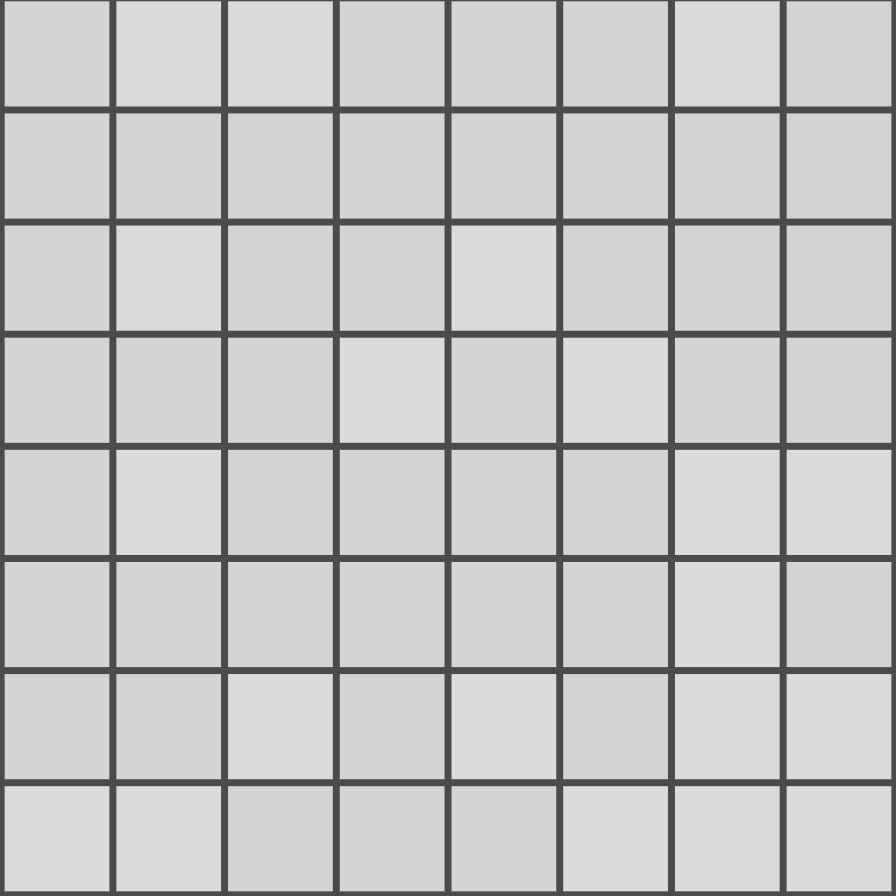
Write a WebGL 2 fragment shader that draws this pattern.

```glsl
#version 300 es
precision highp float;
// Square pale grey tiles in two close shades, parted by dark grey grout lines.

#define GRID_PITCH vec2(0.12468, 0.12514) // spacing of the grout lines
#define GRID_ORIGIN vec2(0.0013, 0.0013)  // centre of the first grout lines
#define GROUT_WIDTH 0.0078
#define LIGHT_SHARE 0.39                  // fraction of tiles in the lighter shade
#define TILE_LIGHT vec3(0.859)
#define TILE_DARK vec3(0.831)
#define GROUT_COLOR vec3(0.295)
#define SEED 17.0

uniform vec2 u_resolution;
out vec4 fragColor;

// Pseudo-random value in 0..1 for a tile index
float hash(vec2 cell) {
    vec3 p = fract(vec3(cell.xyx + SEED) * 0.1031);
    p += dot(p, p.yzx + 33.33);
    return fract((p.x + p.y) * p.z);
}

void main() {
    vec2 uv = gl_FragCoord.xy / u_resolution;
    vec2 pixel = 1.0 / u_resolution;

    // Tile index and distance to the nearest grout line on each axis
    vec2 grid = (uv - GRID_ORIGIN) / GRID_PITCH;
    vec2 cell = floor(grid);
    vec2 lineDistance = (0.5 - abs(fract(grid) - 0.5)) * GRID_PITCH;

    // One flat shade per tile
    float isLight = step(hash(cell), LIGHT_SHARE);
    vec3 color = mix(TILE_DARK, TILE_LIGHT, isLight);

    // Grout with edges smoothed over one pixel
    vec2 coverage = clamp((0.5 * GROUT_WIDTH - lineDistance) / pixel + 0.5, 0.0, 1.0);
    color = mix(color, GROUT_COLOR, max(coverage.x, coverage.y));

    fragColor = vec4(color, 1.0);
}
```
